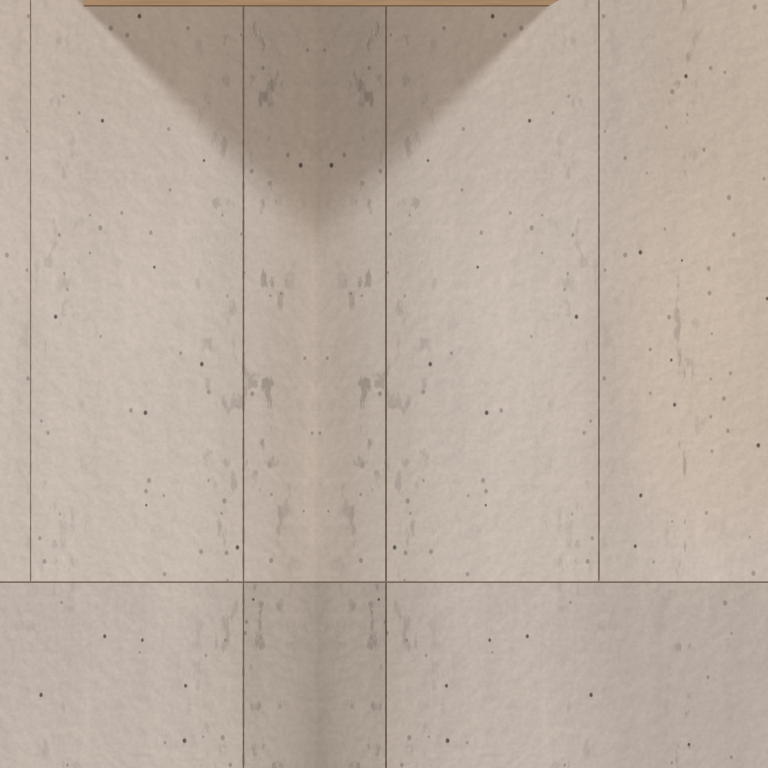
This texture is drawn by a WebGL 2 fragment shader. Its source:

```glsl
#version 300 es
precision highp float;
uniform vec2 u_resolution;
out vec4 fragColor;

const float CORNER_X = 0.4115;
const float LEDGE_Y = 0.242;
const vec3 STONE = vec3(0.772, 0.721, 0.680);
const vec3 WARM_STONE = vec3(0.775, 0.708, 0.640);
const vec3 JOINT = vec3(0.40, 0.33, 0.28);
const vec3 WOOD = vec3(0.64, 0.52, 0.40);
const vec3 WOOD_EDGE = vec3(0.40, 0.30, 0.22);

float hash(vec2 p) {
  vec3 q = fract(vec3(p.xyx) * 0.1031);
  q += dot(q, q.yzx + 33.33);
  return fract((q.x + q.y) * q.z);
}

float noise(vec2 p) {
  vec2 i = floor(p), f = fract(p);
  f = f * f * (3.0 - 2.0 * f);
  return mix(mix(hash(i), hash(i + vec2(1, 0)), f.x),
             mix(hash(i + vec2(0, 1)), hash(i + vec2(1, 1)), f.x), f.y);
}

float fbm(vec2 p) {
  float sum = 0.0, amp = 0.5;
  for (int i = 0; i < 5; i++) {
    sum += amp * noise(p);
    p = p * 2.03 + 17.1;
    amp *= 0.5;
  }
  return sum;
}

float band(float d, float halfWidth, float px) {
  return 1.0 - smoothstep(halfWidth - px * 0.6, halfWidth + px * 0.6, abs(d));
}

float bump(float x, float center, float width) {
  float t = (x - center) / width;
  return exp(-t * t);
}

// One small round pit in some cells of a grid
float pits(vec2 p, float cells, float density, float radius, float px) {
  vec2 id = floor(p * cells);
  vec2 center = (id + 0.2 + 0.6 * vec2(hash(id + 3.7), hash(id + 9.1))) / cells;
  float size = radius * (0.6 + 0.7 * hash(id + 21.0));
  float d = length((p - center) * vec2(1.0, 0.8));
  return step(hash(id + 40.0), density) * (1.0 - smoothstep(size - px, size + px, d));
}

// Stone grain, streaks and flecks
vec3 stoneTexture(vec3 col, vec2 p, float px) {
  float streak = fbm(p * vec2(24.0, 2.2)) - 0.48;
  float cloud = fbm(p * vec2(11.0, 5.0) + 31.0) - 0.48;
  float grain = noise(p * 240.0) + noise(p * 410.0 + 5.0) - 1.0;
  float relief = fbm(p * 95.0) - fbm(p * 95.0 + vec2(0.35, -0.35));
  col *= 1.0 + 0.065 * streak + 0.05 * cloud + 0.024 * grain + 0.07 * relief;
  // Worn flecks gather in vertical columns
  float column = bump(p.x, 0.065, 0.026) + 0.6 * bump(p.x, 0.125, 0.03)
               + 0.4 * bump(p.x, 0.34, 0.04) + 0.9 * bump(p.x, 0.478, 0.016);
  float fleck = smoothstep(0.60, 0.76, fbm(p * vec2(85.0, 38.0) + 7.0));
  col *= 1.0 - 0.13 * fleck * (0.12 + column);
  col *= 1.0 - 0.5 * pits(p, 16.0, 0.14, 0.0019, px);
  return col * (1.0 - 0.2 * pits(p + 0.37, 38.0, 0.13, 0.0021, px));
}

// Broad light across the two walls meeting at the corner
float wallLight(vec2 uv, float px) {
  float side = smoothstep(-0.002 - px, 0.002 + px, uv.x - CORNER_X);
  float left = 1.0 - 0.065 * smoothstep(0.20, 0.40, uv.x);
  float right = mix(0.905, 1.0, smoothstep(0.41, 0.68, uv.x));
  float light = mix(left, right, side);
  light *= 1.0 - 0.035 * bump(uv.x, 0.81, 0.06);
  light *= 1.0 - 0.04 * smoothstep(0.65, 1.0, uv.y);
  float below = 1.0 - smoothstep(LEDGE_Y - px, LEDGE_Y + px, uv.y);
  float strip = step(0.317, uv.x) * step(uv.x, 0.5026);
  return light * (1.0 - below * (0.03 + 0.045 * strip
    + 0.05 * bump(uv.x, CORNER_X, 0.025) + 0.04 * smoothstep(0.72, 1.0, uv.x)));
}

// Triangular shadow, softer away from the shelf
float shelfShadow(vec2 uv) {
  float inside = (uv.y - 0.690 - abs(uv.x - CORNER_X)) * 0.707;
  float blur = mix(0.005, 0.036, smoothstep(0.0, 0.3, 0.99 - uv.y));
  return smoothstep(-blur, blur, inside) * mix(0.7, 1.0, smoothstep(0.68, 0.83, uv.y));
}

float joints(vec2 uv, float px) {
  float above = step(LEDGE_Y, uv.y);
  float ragged = 0.0004 * (noise(uv * 180.0) - 0.5);
  float lines = 0.85 * max(band(uv.x - 0.317, 0.0011 + ragged, px),
                           band(uv.x - 0.5026, 0.0012 + ragged, px));
  lines = max(lines, 0.68 * above * band(uv.x - 0.0398, 0.0009 + ragged, px));
  lines = max(lines, 0.72 * above * band(uv.x - 0.7798, 0.0011 + ragged, px));
  return max(lines, 0.78 * band(uv.y - LEDGE_Y, 0.0010, px));
}

void main() {
  vec2 uv = gl_FragCoord.xy / u_resolution;
  float px = 1.0 / min(u_resolution.x, u_resolution.y);
  vec2 mirrored = vec2(abs(uv.x - CORNER_X), uv.y);
  mirrored.y += 3.0 * step(uv.y, LEDGE_Y);

  // Wall
  float warmth = 0.85 * smoothstep(0.68, 0.95, uv.x) * smoothstep(0.15, 0.5, uv.y);
  warmth = max(warmth, 0.6 * bump(uv.x, CORNER_X, 0.09));
  warmth = max(warmth, 0.45 * smoothstep(0.55, 1.0, uv.y));
  vec3 col = mix(STONE, WARM_STONE, warmth) * wallLight(uv, px);
  col = stoneTexture(col, mirrored, px);
  col *= mix(vec3(1.0), vec3(0.835, 0.815, 0.795), shelfShadow(uv));
  col = mix(col, JOINT, joints(uv, px));

  // Shelf
  float rightEnd = 0.712 + (uv.y - 0.991) * 1.8;
  float shelf = smoothstep(-px, px, uv.y - 0.9915)
              * smoothstep(-px, px, uv.x - 0.109) * smoothstep(-px, px, rightEnd - uv.x);
  vec3 wood = WOOD * (0.94 + 0.14 * fbm(uv * vec2(25.0, 350.0)));
  wood = mix(wood, WOOD_EDGE, 0.75 * band(uv.y - 0.992, 0.0014, px));
  col = mix(col, wood, shelf);
  fragColor = vec4(col, 1.0);
}
```
